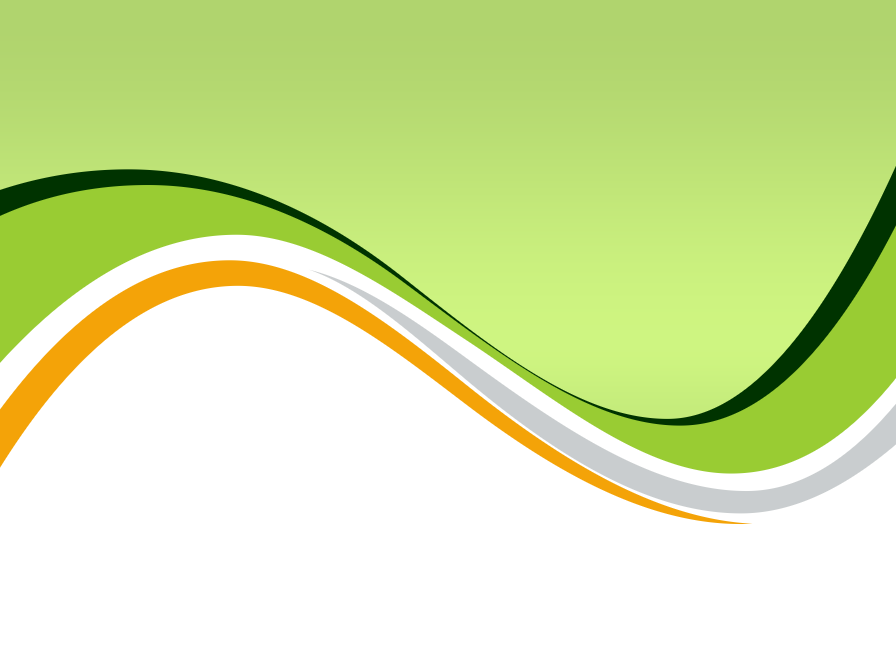
A Shadertoy shader for this background:

```glsl
// Layered ribbon waves: a pale green sky over green, white, grey and orange bands.
// Every band edge is a smooth cubic curve y(x) through a few knots; a band is the
// coverage below its upper edge minus the coverage below its lower edge.

// Cubic from knot a to knot b; a knot is (x, height, slope).
float cubicSpan(float x, vec3 a, vec3 b) {
    float w = b.x - a.x;
    float t = clamp((x - a.x) / w, 0.0, 1.0);
    float s = 1.0 - t;
    return a.y * s * s * (1.0 + 2.0 * t) + b.y * t * t * (3.0 - 2.0 * t)
         + w * t * s * (a.z * s - b.z * t);
}

// Edge through four knots, flat beyond its ends.
float edge(float x, vec3 a, vec3 b, vec3 c, vec3 d) {
    return x < b.x ? cubicSpan(x, a, b)
         : x < c.x ? cubicSpan(x, b, c) : cubicSpan(x, c, d);
}

// Edge through five knots.
float edge(float x, vec3 a, vec3 b, vec3 c, vec3 d, vec3 e) {
    return x < b.x ? cubicSpan(x, a, b) : edge(x, b, c, d, e);
}

// Smooth coverage of the region below an edge.
float below(float height, float y) {
    float d = height - y;
    return clamp(0.5 + d / length(vec2(dFdx(d), dFdy(d))), 0.0, 1.0);
}

void mainImage(out vec4 fragColor, in vec2 fragCoord) {
    // Canvas is 1 wide and 0.75 high.
    vec2 p = fragCoord / iResolution.xy * vec2(1.0, 0.75);

    // Sky: muted at the top, brightest just above the trough.
    vec3 color = mix(vec3(0.81, 0.96, 0.505), vec3(0.69, 0.83, 0.43),
                     smoothstep(0.36, 0.74, p.y));
    color = mix(color, vec3(0.765, 0.92, 0.48), smoothstep(0.37, 0.27, p.y));

    // Dark rim
    float rim = edge(p.x, vec3(0.0, 0.538, 0.33), vec3(0.143, 0.561, 0.0),
        vec3(0.449, 0.441, -0.79), vec3(0.745, 0.2825, 0.0), vec3(1.0, 0.565, 2.2));
    color = mix(color, vec3(0.0, 0.2, 0.0), below(rim, p.y));

    // Green body
    float body = edge(p.x, vec3(0.0, 0.509, 0.45), vec3(0.165, 0.5435, 0.0),
        vec3(0.449, 0.436, -0.74), vec3(0.759, 0.275, 0.0), vec3(1.0, 0.4985, 1.95));
    color = mix(color, vec3(0.6, 0.8, 0.2), below(body, p.y));

    // White ground
    float ground = edge(p.x, vec3(0.0, 0.345, 1.1), vec3(0.264, 0.488, 0.0),
        vec3(0.521, 0.370, -0.66), vec3(0.816, 0.2215, 0.0), vec3(1.0, 0.328, 1.25));
    color = mix(color, vec3(1.0), below(ground, p.y));

    // Grey ribbon, pointed at its left end
    float greyTop = edge(p.x, vec3(0.345, 0.449, -0.25), vec3(0.521, 0.350, -0.73),
        vec3(0.833, 0.202, 0.0), vec3(1.0, 0.2995, 1.2));
    float greyBase = edge(p.x, vec3(0.345, 0.449, -0.35), vec3(0.521, 0.3255, -0.84),
        vec3(0.827, 0.177, 0.0), vec3(1.0, 0.254, 0.85));
    float grey = max(below(greyTop, p.y) - below(greyBase, p.y), 0.0);
    color = mix(color, vec3(0.79, 0.805, 0.81), grey);

    // Orange ribbon, pointed at its right end
    float orangeTop = edge(p.x, vec3(0.0, 0.293, 1.35), vec3(0.2565, 0.4595, 0.0),
        vec3(0.521, 0.320, -0.8), vec3(0.84, 0.1655, -0.05));
    float orangeBase = edge(p.x, vec3(0.0, 0.228, 1.6), vec3(0.2655, 0.431, 0.0),
        vec3(0.521, 0.298, -0.76), vec3(0.84, 0.1655, 0.05));
    float orange = max(below(orangeTop, p.y) - below(orangeBase, p.y), 0.0);
    color = mix(color, vec3(0.955, 0.64, 0.03), orange);

    fragColor = vec4(color, 1.0);
}
```
